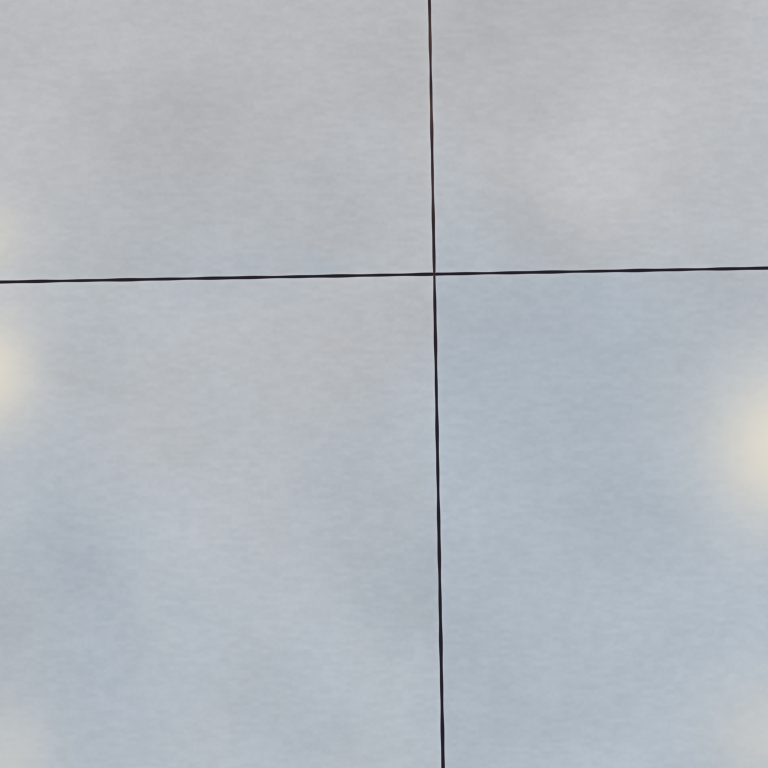
This texture is drawn by a Shadertoy shader. Its source:

```glsl
const vec2 SEAM_CROSS = vec2(0.5655, 0.643);    // where the two joints meet
const vec2 SEAM_SLOPE = vec2(-0.0178, 0.0182);  // slight tilt of each joint
const float TILE_PITCH = 1.0;
const float SEAM_HALF_WIDTH = 0.0021;
const float BEVEL_WIDTH = 0.005;
const float CLOUD_AMOUNT = 0.085;
const float GRAIN_AMOUNT = 0.022;
const vec3 COOL_GREY = vec3(0.685, 0.725, 0.765);
const vec3 WARM_GREY = vec3(0.722, 0.728, 0.738);
const vec3 SEAM_DARK = vec3(0.11, 0.09, 0.12);
const vec3 SEAM_BROWN = vec3(0.25, 0.18, 0.17);
const vec3 GLOW_COLOR = vec3(0.90, 0.87, 0.81);

// Soft lamp reflections: centre, radius, strength
const int GLOW_COUNT = 5;
const vec4 GLOW_SHAPE[GLOW_COUNT] = vec4[](
    vec4(-0.015, 0.515, 0.060, 0.075),
    vec4(-0.020, 0.690, 0.060, 0.060),
    vec4(1.025, 0.420, 0.095, 0.105),
    vec4(0.010, 0.010, 0.070, 0.080),
    vec4(1.000, 0.040, 0.080, 0.080));
const float GLOW_STRENGTH[GLOW_COUNT] = float[](0.85, 0.45, 0.95, 0.38, 0.38);

vec3 hash3(vec2 p) {
    vec3 q = fract(p.xyx * vec3(0.1031, 0.1030, 0.0973));
    q += dot(q, q.yxz + 33.33);
    return fract((q.xxy + q.yzz) * q.zyx);
}

// Cellular noise: random cell values blended around scattered points
float cellNoise(vec2 p) {
    vec2 cell = floor(p);
    float sum = 0.0, weightSum = 0.0;
    for (int y = -1; y <= 1; y++) {
        for (int x = -1; x <= 1; x++) {
            vec2 neighbour = cell + vec2(x, y);
            vec3 rnd = hash3(neighbour);
            vec2 d = neighbour + 0.25 + 0.5 * rnd.xy - p;
            float weight = exp(-4.5 * dot(d, d));
            sum += weight * rnd.z;
            weightSum += weight;
        }
    }
    return sum / weightSum - 0.5;
}

// Broad cement clouds
float clouds(vec2 p) {
    float sum = 0.0, amplitude = 0.5;
    for (int i = 0; i < 5; i++) {
        sum += amplitude * cellNoise(p);
        p = mat2(1.6, 1.2, -1.2, 1.6) * p + 17.3;
        amplitude *= 0.52;
    }
    return sum;
}

void mainImage(out vec4 fragColor, in vec2 fragCoord) {
    vec2 uv = fragCoord / iResolution.xy;
    float pixel = 1.0 / min(iResolution.x, iResolution.y);

    // Tilted tile grid
    vec2 grid = (uv - SEAM_CROSS - SEAM_SLOPE * (uv.yx - SEAM_CROSS.yx)) / TILE_PITCH;
    vec2 tile = floor(grid);
    vec2 seamDist = abs(fract(grid + 0.5) - 0.5) * TILE_PITCH;
    vec3 tileRnd = hash3(tile + 40.0);

    // Cement surface, warmer toward the top
    vec2 clothUv = uv + 7.0 * tileRnd.xy + 20.0;
    float cloud = clouds(clothUv * 4.5);
    float tint = clouds(clothUv * 3.0 + 31.0);
    float grain = cellNoise(clothUv * vec2(75.0, 190.0))
                + 0.6 * cellNoise(clothUv * vec2(240.0, 260.0));
    float warmth = smoothstep(0.15, 1.0, uv.y) + 1.3 * tint + 0.2 * (tileRnd.z - 0.5);
    warmth += 0.25 * smoothstep(0.6, 0.0, uv.x) * uv.y;
    vec3 color = mix(COOL_GREY, WARM_GREY, clamp(warmth, 0.0, 1.0));
    color += CLOUD_AMOUNT * cloud + GRAIN_AMOUNT * grain;

    // Lamp reflections
    for (int i = 0; i < GLOW_COUNT; i++) {
        vec2 d = (uv - GLOW_SHAPE[i].xy) / GLOW_SHAPE[i].zw;
        color = mix(color, GLOW_COLOR, GLOW_STRENGTH[i] * exp(-dot(d, d)));
    }

    // Pale bevel beside the joints
    vec2 bevel = exp(-pow(seamDist / BEVEL_WIDTH, vec2(2.0)));
    color += 0.03 * max(bevel.x, bevel.y);

    // Dark joints with uneven width and brownish wear
    vec2 along = uv.yx;
    vec2 wobble = 0.0002 * (sin(along * 47.0) + sin(along * 113.0 + 2.0));
    vec2 halfWidth = SEAM_HALF_WIDTH + wobble - vec2(0.0005 * uv.y, 0.0003);
    vec2 cover = 1.0 - smoothstep(halfWidth - 0.8 * pixel, halfWidth + 0.8 * pixel, seamDist);
    float wear = smoothstep(0.45, 0.9, uv.y) * (0.7 + 0.3 * sin(uv.y * 61.0));
    vec3 seamColor = mix(SEAM_DARK, SEAM_BROWN, wear * cover.x);
    color = mix(color, seamColor, 0.95 * max(cover.x, cover.y));

    fragColor = vec4(clamp(color, 0.0, 1.0), 1.0);
}
```
